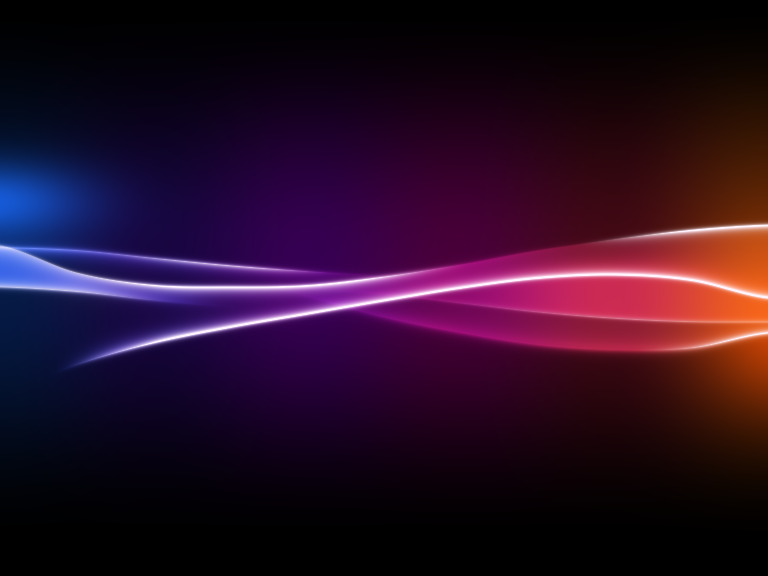
Write a Shadertoy shader that draws this background.

```glsl
// Smooth height curve through eleven evenly spaced knots
float curve(float x, float k[11]) {
    float s = clamp(x, 0.0, 0.9999) * 10.0;
    int i = int(s);
    float t = fract(s);
    float a = k[max(i - 1, 0)], b = k[i], c = k[i + 1], d = k[min(i + 2, 10)];
    return b + 0.5 * t * (c - a + t * (2.0 * a - 5.0 * b + 4.0 * c - d
        + t * (3.0 * (b - c) + d - a)));
}

// Horizontal colour ramp
vec3 ramp(float x, vec3 stops[6]) {
    float s = clamp(x, 0.0, 0.9999) * 5.0;
    int i = int(s);
    return mix(stops[i], stops[i + 1], smoothstep(0.0, 1.0, fract(s)));
}

// Light falling off at different rates above and below an edge
float glow(float d, float above, float below) {
    return exp(-max(d / above, -d / below));
}

float rise(float a, float b, float x) { return smoothstep(a, b, x); }
float fall(float a, float b, float x) { return 1.0 - smoothstep(a, b, x); }

float spot(vec2 p, vec2 center, vec2 size) {
    vec2 q = (p - center) / size;
    return exp(-dot(q, q));
}

void mainImage(out vec4 fragColor, in vec2 fragCoord) {
    vec2 p = fragCoord / iResolution.xy;
    float x = p.x, soft = 1.2 / iResolution.y;

    // Signed heights above each strand
    float sweep = p.y - curve(x, float[11](0.315, 0.367, 0.405, 0.432, 0.455,
        0.478, 0.5, 0.517, 0.523, 0.5135, 0.483));
    float crest = p.y - curve(x, float[11](0.573, 0.526, 0.5045, 0.5015, 0.504,
        0.519, 0.540, 0.565, 0.584, 0.600, 0.609));
    float thread = p.y - curve(x, float[11](0.570, 0.565, 0.5515, 0.5385, 0.5285,
        0.520, 0.51, 0.50, 0.50, 0.50, 0.50));
    float belly = p.y - curve(x, float[11](0.56, 0.555, 0.548, 0.525, 0.486,
        0.450, 0.423, 0.402, 0.393, 0.396, 0.422));
    float vein = p.y - curve(x, float[11](0.50, 0.50, 0.50, 0.50, 0.497,
        0.489, 0.474, 0.4585, 0.4475, 0.4415, 0.441));
    float tail = p.y - curve(x, float[11](0.502, 0.494, 0.479, 0.467, 0.46,
        0.45, 0.45, 0.45, 0.45, 0.45, 0.45));

    // Dark backdrop fading to black at top and bottom
    vec3 col = ramp(x, vec3[6](vec3(0.02, 0.10, 0.27), vec3(0.09, 0.02, 0.25),
        vec3(0.21, 0.0, 0.32), vec3(0.28, 0.0, 0.22), vec3(0.26, 0.035, 0.08),
        vec3(0.40, 0.16, 0.02)));
    col *= rise(0.05, 0.5, p.y) * fall(0.55, 1.0, p.y);
    col += vec3(0.07, 0.27, 0.62) * spot(p, vec2(-0.02, 0.65), vec2(0.13, 0.065));
    col += vec3(0.45, 0.12, 0.0) * spot(p, vec2(1.03, 0.43), vec2(0.11, 0.14));

    vec3 light = ramp(x, vec3[6](vec3(0.20, 0.40, 1.0), vec3(0.40, 0.27, 0.95),
        vec3(0.60, 0.08, 0.78), vec3(0.80, 0.08, 0.60), vec3(0.93, 0.20, 0.38),
        vec3(1.0, 0.42, 0.12)));

    float underCrest = fall(-soft, soft, crest);
    float overSweep = rise(-soft, soft, sweep);

    // Translucent sheets between strands
    float leftSheet = underCrest * rise(-0.004, 0.004, tail) * fall(0.08, 0.3, x);
    float upperSheet = underCrest * overSweep * rise(0.38, 0.6, x)
        * (0.2 + 0.3 * rise(0.75, 1.0, x) + 0.5 * exp(-max(sweep, 0.0) / 0.028));
    float lowerSheet = (1.0 - overSweep) * rise(-0.008, 0.008, belly)
        * rise(0.4, 0.75, x) * mix(0.4, 0.8, rise(-0.004, 0.004, vein));
    col = mix(col, light, 0.85 * leftSheet);
    col = mix(col, light, clamp(upperSheet, 0.0, 1.0));
    col = mix(col, light, lowerSheet);

    // Coloured halos
    float halo = 0.85 * glow(sweep, 0.014, 0.003) * rise(0.06, 0.17, x);
    halo += 0.7 * glow(crest, 0.003, 0.018) * rise(0.1, 0.25, x) * fall(0.5, 0.85, x);
    halo += 0.65 * glow(thread, 0.003, 0.013) * fall(0.35, 0.55, x);
    halo += 0.25 * glow(thread, 0.012, 0.006) * fall(0.05, 0.2, x);
    halo += 0.65 * glow(belly, 0.018, 0.006) * rise(0.33, 0.55, x);
    halo += 0.35 * glow(vein, 0.008, 0.003) * rise(0.38, 0.6, x);
    halo += 0.4 * glow(tail, 0.012, 0.004) * fall(0.15, 0.32, x);
    col = mix(col, light, clamp(halo, 0.0, 1.0));

    // White-hot cores
    float core = 1.35 * glow(sweep, 0.0055, 0.0026) * rise(0.08, 0.24, x);
    core += glow(crest, 0.0025, 0.006)
        * (1.2 * rise(0.03, 0.25, x) * fall(0.44, 0.62, x) + 1.2 * rise(0.74, 0.92, x));
    core += 0.6 * glow(crest, 0.002, 0.016) * fall(0.03, 0.22, x);
    core += 0.75 * glow(thread, 0.002, 0.004) * rise(0.12, 0.28, x) * fall(0.32, 0.44, x);
    core += 0.25 * glow(thread, 0.002, 0.003) * fall(0.1, 0.3, x);
    core += 0.7 * glow(tail, 0.008, 0.0025) * fall(0.08, 0.24, x);
    core += 1.1 * glow(belly, 0.005, 0.003) * rise(0.82, 0.98, x);
    core += 0.4 * glow(vein, 0.003, 0.002) * rise(0.5, 0.85, x);
    col = mix(col, vec3(1.0, 0.96, 1.0), clamp(core, 0.0, 1.0));

    fragColor = vec4(clamp(col, 0.0, 1.0), 1.0);
}
```
